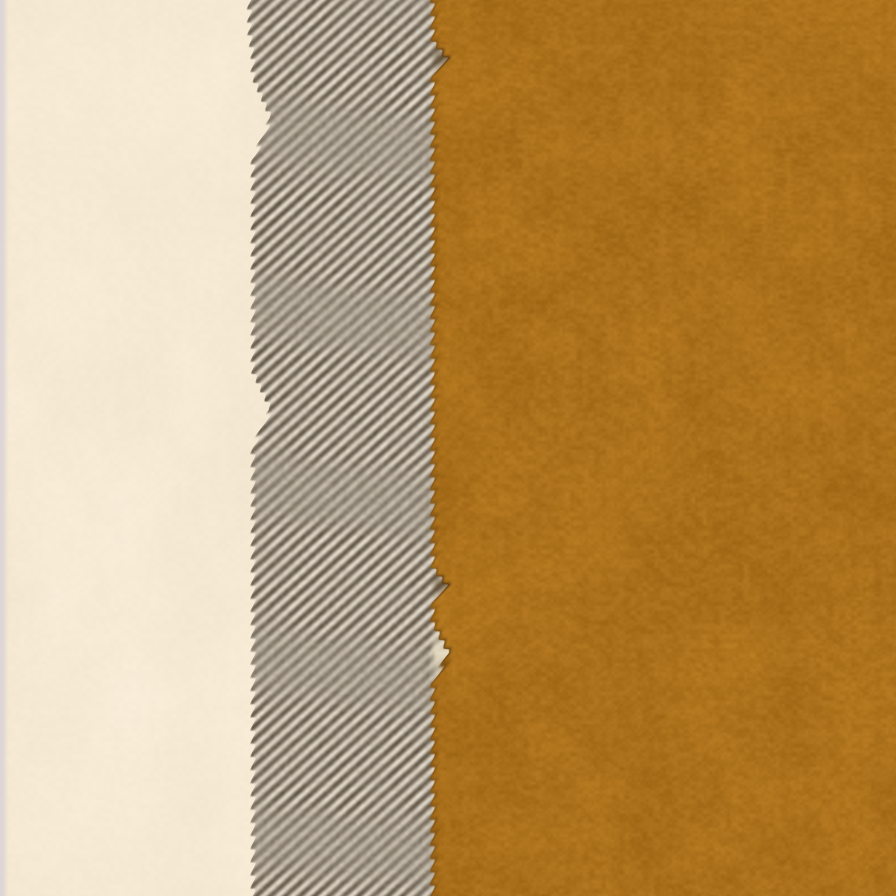
Reproduce this background procedurally as a WebGL 2 fragment shader.

```glsl
#version 300 es
precision highp float;

uniform vec2 u_resolution;
out vec4 outColor;

float hash(vec2 p) {
    return fract(sin(dot(p, vec2(127.1, 311.7))) * 43758.5453);
}

float noise(vec2 p) {
    vec2 i = floor(p);
    vec2 f = fract(p);
    f = f * f * (3.0 - 2.0 * f);
    return mix(mix(hash(i), hash(i + vec2(1.0, 0.0)), f.x),
               mix(hash(i + vec2(0.0, 1.0)), hash(i + vec2(1.0, 1.0)), f.x), f.y);
}

float fbm(vec2 p) {
    float sum = 0.0;
    float amplitude = 0.5;
    for (int i = 0; i < 4; i++) {
        sum += amplitude * noise(p);
        p = p * 2.03 + 17.0;
        amplitude *= 0.5;
    }
    return sum;
}

// Triangular tooth: one at the centre, zero beyond the half height
float tooth(float y, float centre, float halfHeight) {
    return max(0.0, 1.0 - abs(y - centre) / halfHeight);
}

void main() {
    vec2 uv = gl_FragCoord.xy / u_resolution;
    float soft = max(0.0016, 1.0 / u_resolution.y);

    // Fine diagonal hatching, fading in slow bands
    float wave = cos(6.28318 * (uv.y - 0.9 * uv.x) / 0.0147);
    float band = 0.5 + 0.5 * cos(6.28318 * (uv.y + 0.12 * uv.x - 0.10) / 0.197);
    float contrast = 1.0 - 0.5 * smoothstep(0.45, 1.0, band);
    contrast *= 0.85 + 0.3 * noise(uv * 45.0);
    vec3 hatch = vec3(0.64, 0.60, 0.54) + vec3(0.205, 0.21, 0.21) * wave * contrast;
    hatch += 0.06 * (noise(uv * 260.0) - 0.5);

    // Cream paper with faint mottling and a cool outer rim
    vec3 cream = vec3(0.965, 0.918, 0.835);
    cream += vec3(0.03, 0.035, 0.045) * (fbm(uv * vec2(14.0, 9.0)) - 0.5);
    cream += 0.012 * (noise(uv * 200.0) - 0.5);
    cream = mix(vec3(0.87, 0.84, 0.84), cream, smoothstep(0.002, 0.011, uv.x));

    // Ochre cloth with woven grain
    vec3 ochre = vec3(0.67, 0.44, 0.105);
    float grain = 0.6 * noise(uv * vec2(150.0, 190.0)) + 0.4 * noise(uv * 310.0) - 0.5;
    ochre += vec3(0.085, 0.075, 0.06) * grain;
    ochre += vec3(0.07, 0.06, 0.03) * (fbm(uv * 18.0) - 0.47);

    // Serrated borders with a few larger nicks
    float leftEdge = 0.2825 + 0.0025 * wave - 0.004 * smoothstep(0.93, 0.97, uv.y);
    leftEdge += 0.020 * tooth(uv.y, 0.868, 0.046);
    leftEdge += 0.020 * tooth(uv.y, 0.543, 0.042);
    float upperNicks = tooth(uv.y, 0.935, 0.020) + tooth(uv.y, 0.347, 0.020);
    float lowerNick = tooth(uv.y, 0.271, 0.034);
    float rightEdge = 0.4825 + 0.0025 * wave + 0.015 * upperNicks + 0.018 * lowerNick;

    // Thin dark fringe where the hatching meets the cloth
    float nicks = min(1.0, upperNicks + 0.7 * lowerNick);
    float fringe = exp(-pow((uv.x - rightEdge) / 0.0045, 2.0));
    ochre = mix(ochre, vec3(0.30, 0.19, 0.06), fringe * (0.35 + 0.45 * nicks));
    hatch = mix(hatch, vec3(0.36, 0.27, 0.16), 0.6 * min(1.0, upperNicks) * smoothstep(0.478, 0.49, uv.x));
    hatch = mix(hatch, vec3(0.90, 0.86, 0.76), lowerNick * smoothstep(0.478, 0.488, uv.x));

    vec3 color = mix(cream, hatch, smoothstep(-soft, soft, uv.x - leftEdge));
    color = mix(color, ochre, smoothstep(-soft, soft, uv.x - rightEdge));
    outColor = vec4(clamp(color, 0.0, 1.0), 1.0);
}
```
